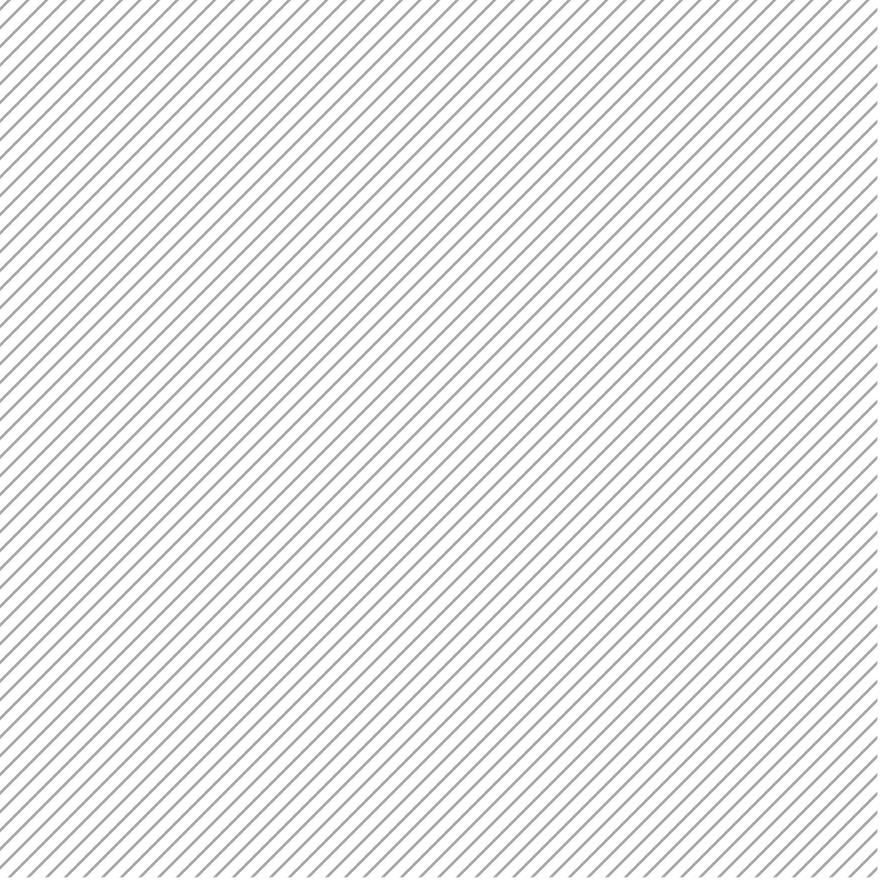
Reproduce this pattern procedurally as a WebGL 1 fragment shader.

```glsl
precision highp float;

uniform vec2 u_resolution;

#define REPEATS 47.0        // stripes along each side of the hatched square
#define SQUARE_SIDE 0.9792  // side of the square, in canvas widths
#define LINE_SHARE 0.194    // line width as a share of the stripe period
#define STRIPE_PHASE 0.5    // position of the line within its period
#define LINE_COLOR vec3(0.637, 0.635, 0.635)
#define PAPER_COLOR vec3(1.0)

// Coverage of one family of rising 45 degree lines
float diagonalLines(vec2 p, float pixel) {
  float period = SQUARE_SIDE / REPEATS;
  float phase = fract((p.x + p.y) / period - STRIPE_PHASE + 0.5) - 0.5;
  float spacing = period * 0.70711;
  float edge = (abs(phase) - 0.5 * LINE_SHARE) * spacing;
  return 1.0 - smoothstep(-0.7 * pixel, 0.7 * pixel, edge);
}

// Coverage of the square that starts at the top left corner
float hatchedSquare(vec2 p, float pixel) {
  vec2 inside = clamp((vec2(SQUARE_SIDE) - p) / pixel + 0.5, 0.0, 1.0);
  return inside.x * inside.y;
}

void main() {
  // Canvas widths, measured right and down from the top left corner
  float pixel = 1.0 / u_resolution.x;
  vec2 p = vec2(gl_FragCoord.x, u_resolution.y - gl_FragCoord.y) * pixel;

  float ink = diagonalLines(p, pixel) * hatchedSquare(p, pixel);
  gl_FragColor = vec4(mix(PAPER_COLOR, LINE_COLOR, ink), 1.0);
}
```
